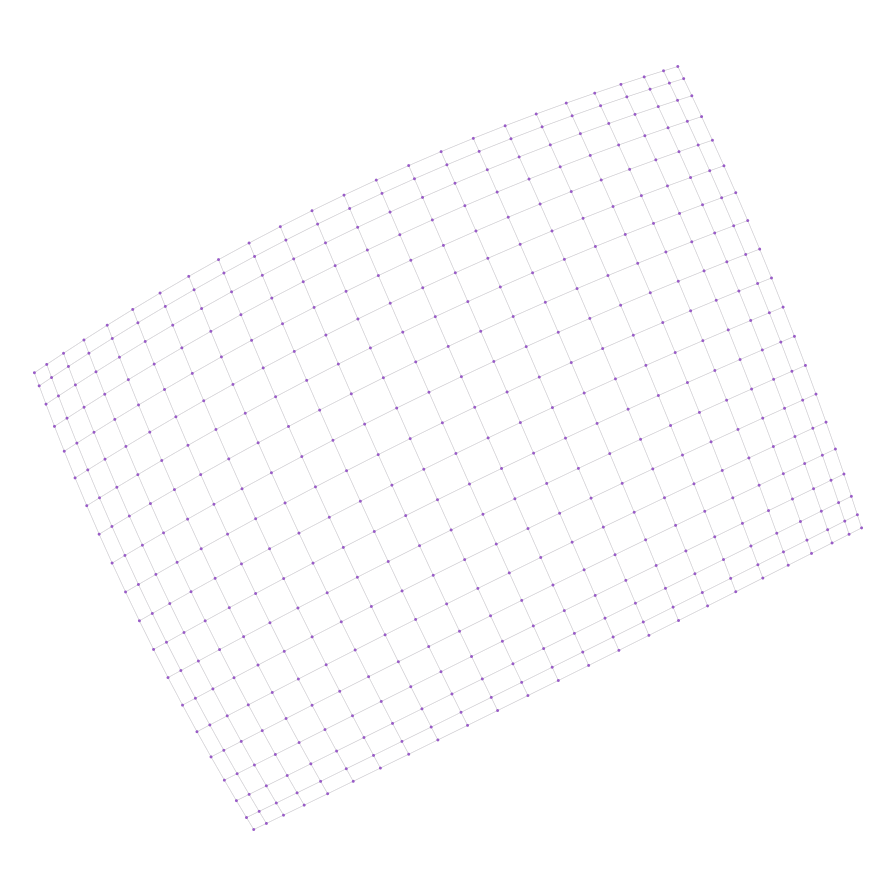
Reproduce this pattern procedurally as a Shadertoy shader.

```glsl
// A tilted, bowed wire mesh of thin grey lines with small violet dots at its nodes.

const vec2 CELLS = vec2(24.0, 19.0);        // cells across and down

// Corners of the sheet
const vec2 BOTTOM_LEFT  = vec2(0.2832, 0.0742);
const vec2 BOTTOM_RIGHT = vec2(0.9616, 0.4108);
const vec2 TOP_LEFT     = vec2(0.0384, 0.5840);
const vec2 TOP_RIGHT    = vec2(0.7565, 0.9258);

// Outward bulge at the middle of each edge
const vec2 BOW_BOTTOM = vec2( 0.0007, -0.0020);
const vec2 BOW_TOP    = vec2(-0.0135,  0.0273);
const vec2 BOW_LEFT   = vec2(-0.0130, -0.0059);
const vec2 BOW_RIGHT  = vec2( 0.0085,  0.0052);

// Odd polynomial that crowds the cells towards the edges; terms sum to one
const vec3 CROWDING = vec3(1.2, -0.097, -0.103);

const float LINE_HALF_WIDTH = 0.00035;
const float DOT_RADIUS      = 0.0016;
const vec3  PAPER      = vec3(1.0);
const vec3  LINE_COLOR = vec3(0.79, 0.78, 0.80);
const vec3  DOT_COLOR  = vec3(0.60, 0.36, 0.78);

const int SOLVER_STEPS = 6;

// Even grid coordinate in [-1, 1] to crowded sheet coordinate
vec2 crowd(vec2 u) {
    vec2 u2 = u * u;
    return u * (CROWDING.x + u2 * (CROWDING.y + u2 * CROWDING.z));
}

// Inverse of crowd by Newton steps
vec2 uncrowd(vec2 s) {
    vec2 u = s;
    for (int i = 0; i < SOLVER_STEPS; i++) {
        vec2 u2 = u * u;
        vec2 slope = CROWDING.x + u2 * (3.0 * CROWDING.y + u2 * 5.0 * CROWDING.z);
        u = clamp(u - (crowd(u) - s) / slope, -1.0, 1.0);
    }
    return u;
}

// Sheet coordinate in [-1, 1] to canvas position
vec2 sheetPoint(vec2 s) {
    vec2 f = 0.5 + 0.5 * s;
    vec2 flatPoint = mix(mix(BOTTOM_LEFT, BOTTOM_RIGHT, f.x),
                         mix(TOP_LEFT, TOP_RIGHT, f.x), f.y);
    return flatPoint + (1.0 - s.x * s.x) * mix(BOW_BOTTOM, BOW_TOP, f.y)
                     + (1.0 - s.y * s.y) * mix(BOW_LEFT, BOW_RIGHT, f.x);
}

// Partial derivatives of sheetPoint
mat2 sheetJacobian(vec2 s) {
    vec2 f = 0.5 + 0.5 * s;
    vec2 across = 0.5 * mix(BOTTOM_RIGHT - BOTTOM_LEFT, TOP_RIGHT - TOP_LEFT, f.y)
                - 2.0 * s.x * mix(BOW_BOTTOM, BOW_TOP, f.y)
                + 0.5 * (1.0 - s.y * s.y) * (BOW_RIGHT - BOW_LEFT);
    vec2 up = 0.5 * mix(TOP_LEFT - BOTTOM_LEFT, TOP_RIGHT - BOTTOM_RIGHT, f.x)
            - 2.0 * s.y * mix(BOW_LEFT, BOW_RIGHT, f.x)
            + 0.5 * (1.0 - s.x * s.x) * (BOW_TOP - BOW_BOTTOM);
    return mat2(across, up);
}

// Nearest sheet coordinate to a canvas position
vec2 sheetCoord(vec2 p) {
    vec2 s = vec2(0.0);
    for (int i = 0; i < SOLVER_STEPS; i++) {
        s += inverse(sheetJacobian(s)) * (p - sheetPoint(s));
        s = clamp(s, -1.0, 1.0);
    }
    return s;
}

vec2 nodePoint(vec2 node) {
    return sheetPoint(crowd(2.0 * node / CELLS - 1.0));
}

float segmentDistance(vec2 p, vec2 a, vec2 b) {
    vec2 ab = b - a;
    float t = clamp(dot(p - a, ab) / dot(ab, ab), 0.0, 1.0);
    return length(p - a - t * ab);
}

// Share of a pixel covered by a stroke, also when thinner than the pixel
float strokeCoverage(float d, float halfWidth, float pixel) {
    float high = min(halfWidth, d + 0.5 * pixel);
    float low = max(-halfWidth, d - 0.5 * pixel);
    return max(high - low, 0.0) / pixel;
}

void mainImage(out vec4 fragColor, in vec2 fragCoord) {
    float pixel = 1.0 / min(iResolution.x, iResolution.y);
    vec2 p = (fragCoord - 0.5 * iResolution.xy) * pixel + 0.5;

    // Cell that holds the point
    vec2 grid = (0.5 + 0.5 * uncrowd(sheetCoord(p))) * CELLS;
    vec2 cell = clamp(floor(grid), vec2(0.0), CELLS - 1.0);

    // Walk round the four sides and corners of the cell
    float lineDist = 1e3;
    float dotDist = 1e3;
    vec2 corner = vec2(0.0);
    for (int i = 0; i < 4; i++) {
        vec2 nextCorner = vec2(1.0 - corner.y, corner.x);
        vec2 a = nodePoint(cell + corner);
        lineDist = min(lineDist, segmentDistance(p, a, nodePoint(cell + nextCorner)));
        dotDist = min(dotDist, length(p - a));
        corner = nextCorner;
    }

    vec3 color = mix(PAPER, LINE_COLOR, strokeCoverage(lineDist, LINE_HALF_WIDTH, pixel));
    color = mix(color, DOT_COLOR, clamp((DOT_RADIUS - dotDist) / pixel + 0.5, 0.0, 1.0));
    fragColor = vec4(color, 1.0);
}
```
